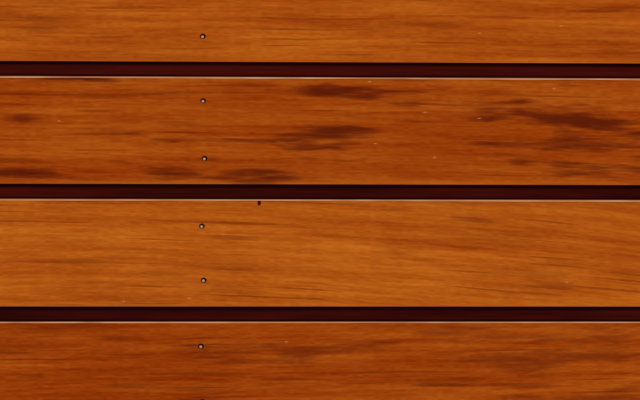
Give the GLSL for this texture, as a Shadertoy shader.

```glsl
// Oiled hardwood planks laid horizontally, split by dark recessed gaps.
// A repeated board coordinate places gaps, pale edges and nail pairs;
// stretched value noise, seeded per board, paints streaks and stains.

const float PERIOD = 0.307;       // board plus gap
const float HALF_BOARD = 0.135;
const float GAP = PERIOD - 2.0 * HALF_BOARD;
const float FIRST_CENTRE = 0.3685;
const float NAIL_X = 0.507;

const vec3 RED_WOOD = vec3(0.56, 0.21, 0.025);
const vec3 GOLD_WOOD = vec3(0.71, 0.36, 0.085);
const vec3 STAIN = vec3(0.30, 0.075, 0.025);
const vec3 GAP_BLACK = vec3(0.085, 0.01, 0.012);
const vec3 GAP_BROWN = vec3(0.24, 0.05, 0.035);
const vec3 PALE_EDGE = vec3(0.76, 0.53, 0.39);
const vec3 NAIL_STEEL = vec3(0.68, 0.60, 0.55);

// Per board from the bottom: gold tone, stain amount, grain bend
const vec3 BOARDS[4] = vec3[4](
    vec3(0.24, 0.40, -0.010), vec3(0.80, 0.12, 0.032),
    vec3(0.36, 0.75, 0.006), vec3(0.62, 0.15, 0.000));

float hash(vec2 p) {
    return fract(sin(dot(p, vec2(127.1, 311.7))) * 43758.5453);
}

float noise(vec2 p) {
    vec2 i = floor(p), f = fract(p);
    f = f * f * (3.0 - 2.0 * f);
    return mix(mix(hash(i), hash(i + vec2(1, 0)), f.x),
               mix(hash(i + vec2(0, 1)), hash(i + vec2(1, 1)), f.x), f.y);
}

float fbm(vec2 p) {
    float sum = 0.0, amp = 0.5;
    for (int i = 0; i < 4; i++) {
        sum += amp * noise(p);
        p = p * 2.03 + 17.3;
        amp *= 0.5;
    }
    return sum / 0.9375;
}

// Soft-edged ellipse coverage
float spot(vec2 p, vec2 radius, float blur) {
    float d = (length(p / radius) - 1.0) * min(radius.x, radius.y);
    return 1.0 - smoothstep(-blur, blur, d);
}

vec3 woodColour(vec2 p, vec3 board, float seed) {
    vec2 shift = vec2(seed * 13.7, seed * 7.9);
    float warp = 0.022 * fbm(p * vec2(1.6, 5.0) + shift);
    float y = p.y + warp + board.z * p.x * p.x;

    float broad = fbm(vec2(p.x * 1.7, y * 16.0) + shift) - 0.5;
    float streak = fbm(vec2(p.x * 3.5, y * 75.0) + shift) - 0.5;
    float fine = noise(vec2(p.x * 14.0, y * 190.0) + shift) - 0.5;
    float pores = noise(vec2(p.x * 75.0, y * 230.0) + shift) - 0.5;
    float tone = board.x + 0.75 * broad + 0.9 * streak + 0.3 * fine + 0.28 * pores;
    vec3 col = mix(RED_WOOD, GOLD_WOOD, clamp(tone, -0.6, 1.4));

    float blotch = fbm(vec2(p.x * 5.0, y * 32.0) + shift + 40.0);
    col = mix(col, STAIN, board.y * smoothstep(0.53, 0.82, blotch));
    float thread = noise(vec2(p.x * 5.0, y * 120.0) + shift + 80.0);
    return mix(col, STAIN, 0.28 * smoothstep(0.72, 0.98, thread));
}

// Recess: u runs from its lower lip (0) to its upper lip (1)
vec3 gapColour(float x, float u, float seed) {
    float lit = smoothstep(0.02, 0.2, u) * (1.0 - smoothstep(0.62, 0.92, u));
    float wear = 0.45 + 0.5 * noise(vec2(x * 2.5, seed * 5.0))
               + 0.35 * noise(vec2(x * 9.0, u * 6.0 + seed * 9.0));
    return mix(GAP_BLACK, GAP_BROWN, lit * min(wear, 1.1));
}

// Countersunk nail: dark rim, off-centre bright head
vec3 addNail(vec3 col, vec2 p, float px) {
    col = mix(col, GAP_BLACK, 0.85 * spot(p, vec2(0.0068, 0.0062), px));
    return mix(col, NAIL_STEEL, 0.9 * spot(p + vec2(0.0006, 0.0012), vec2(0.0038), px));
}

void mainImage(out vec4 fragColor, in vec2 fragCoord) {
    float px = 1.0 / iResolution.y;
    vec2 p = fragCoord * px;
    p.y += 0.0065 * p.x * (p.y - 0.2);            // boards are slightly askew
    float row = floor((p.y - FIRST_CENTRE) / PERIOD + 0.5);
    float c = p.y - FIRST_CENTRE - row * PERIOD;  // height from board centre
    vec3 board = BOARDS[int(clamp(row + 1.0, 0.0, 3.0))];
    vec3 col = woodColour(p, board, row + 3.0);

    // Paler lower rim, faint shade under the upper lip
    col = mix(col, GOLD_WOOD, 0.45 * (1.0 - smoothstep(0.0, 0.016, c + HALF_BOARD)));
    col *= 1.0 - 0.18 * smoothstep(-0.02, 0.0, c - HALF_BOARD) * noise(p * vec2(5.0, 30.0));

    // Single knot stain and small pit
    col = mix(col, STAIN, 0.55 * spot(p - vec2(0.055, 0.704), vec2(0.035, 0.010), 0.009));
    col = mix(col, GAP_BLACK, 0.85 * spot(p - vec2(0.648, 0.494), vec2(0.004, 0.006), px));

    // Sparse pale chips
    vec2 cell = floor(p / 0.11);
    vec2 jitter = vec2(hash(cell + 3.0), hash(cell + 8.0)) * 0.8 + 0.1;
    float chip = spot(p - (cell + jitter) * 0.11, vec2(0.003, 0.0014), px);
    col = mix(col, PALE_EDGE, 0.7 * chip * step(0.91, hash(cell)));

    for (float side = -1.0; side < 2.0; side += 2.0) {
        vec2 offset = vec2(hash(vec2(row, side)), hash(vec2(side, row + 5.0))) - 0.5;
        col = addNail(col, vec2(p.x - NAIL_X, c - side * 0.07) - offset * 0.009, px);
    }

    // Worn bright top edge, then the recess
    float edge = smoothstep(0.0045, 0.0025, abs(c - HALF_BOARD + 0.0015));
    col = mix(col, PALE_EDGE, edge * (0.6 + 0.4 * noise(vec2(p.x * 22.0, row * 4.0))));
    float gapMask = smoothstep(-px, px, abs(c) - HALF_BOARD);
    float u = mod(c - HALF_BOARD, PERIOD) / GAP;
    float gapIndex = row + step(0.0, c);
    col = mix(col, gapColour(p.x, u, gapIndex), gapMask);
    fragColor = vec4(col, 1.0);
}
```
